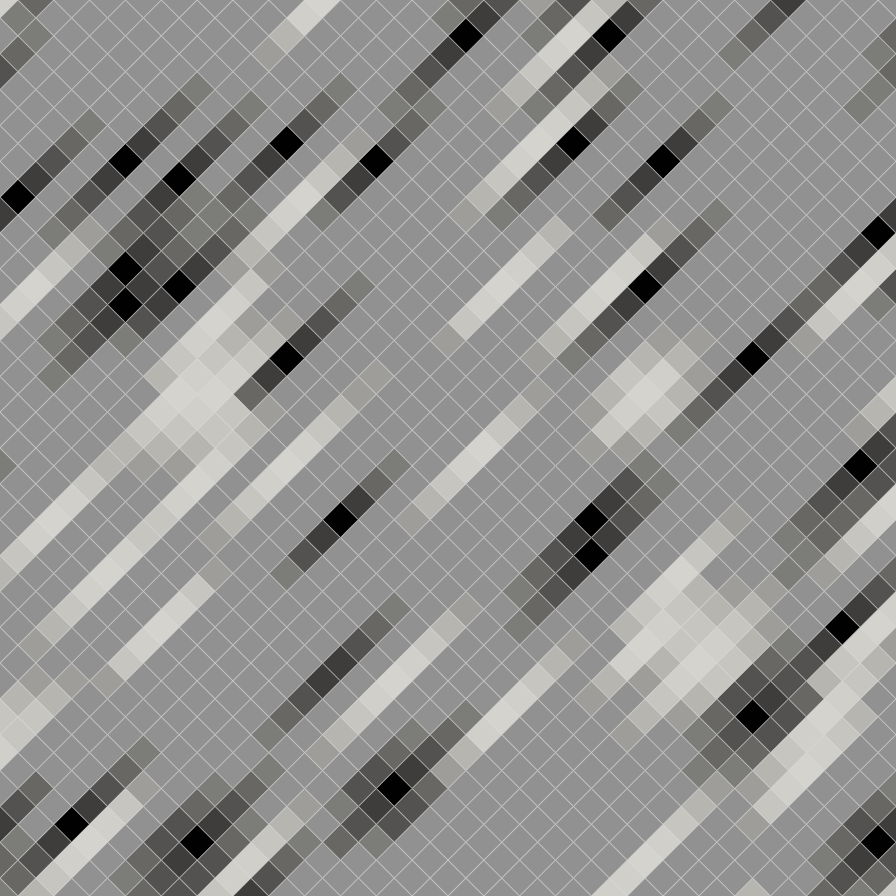
Write a Shadertoy shader that draws this pattern.

```glsl
// Grey diamond lattice, 25 diamonds across and down, with fine pale seams.
// Tapered dark and light streaks run along the rising diagonal; they are
// cellular noise: jittered seeds per row, stepped into five tone levels.

vec3 hash3(vec2 p) {
    vec3 q = fract(vec3(p.xyx) * vec3(0.1031, 0.1030, 0.0973) + 0.37);
    q += dot(q, q.yxz + 33.33);
    return fract((q.xxy + q.yzz) * q.zyx);
}

// Signed level of a diamond: negative is dark, positive is light, 0 is plain.
float streakLevel(vec2 cell) {
    const float span = 14.0;
    float strongest = 0.0, side = 1.0;
    float segment = floor(cell.x / span);
    for (int row = -1; row <= 1; row++)
    for (int k = -1; k <= 1; k++) {
        vec2 seed = vec2(segment + float(k), cell.y + float(row));
        vec3 place = hash3(seed + 71.0);
        vec3 kind = hash3(seed * 1.7 + 213.0);
        bool wide = kind.y > 0.9;
        if (place.x > 0.7 || (row != 0 && !wide)) continue;

        float along = abs(cell.x - (seed.x + place.y) * span);
        float reach = kind.z > 0.95 ? 13.0 : mix(3.8, 5.3, place.z);
        float strength = 5.5 - 5.0 * along / reach - 1.5 * abs(float(row));
        if (strength > strongest) {
            strongest = strength;
            side = kind.x < 0.55 ? -1.0 : 1.0;
        }
    }
    return side * min(floor(strongest), 5.0);
}

vec3 tone(float level) {
    if (level == 0.0) return vec3(0.57);
    float fade = (5.0 - level) / 4.0;
    float grey = level > 0.0 ? 0.83 - 0.21 * fade * fade
               : level < -4.5 ? 0.005 : 0.57 + 0.082 * level;
    return grey * vec3(1.0, 0.995, 0.97);
}

// Lattice axes: x along the streaks, y across them; cells centre on integers.
vec2 lattice(vec2 uv) {
    return 25.0 * vec2(uv.x + uv.y, uv.x - uv.y);
}

void mainImage(out vec4 fragColor, in vec2 fragCoord) {
    // Diamonds, averaged over 3 x 3 points to smooth their edges
    vec3 color = vec3(0.0);
    for (int j = -1; j <= 1; j++)
    for (int i = -1; i <= 1; i++) {
        vec2 uv = (fragCoord + vec2(i, j) / 3.0) / iResolution.y;
        color += tone(streakLevel(floor(lattice(uv) + 0.5))) / 9.0;
    }

    // Seams: share of the pixel covered by a thin line on each axis
    float pixel = 35.36 / iResolution.y;
    vec2 gap = abs(fract(lattice(fragCoord / iResolution.y)) - 0.5);
    vec2 covered = min(gap + 0.5 * pixel, 0.016) - max(gap - 0.5 * pixel, -0.016);
    covered = clamp(covered / pixel, 0.0, 1.0);
    color = mix(color, vec3(0.85), 0.8 * max(covered.x, covered.y));

    fragColor = vec4(color, 1.0);
}
```
